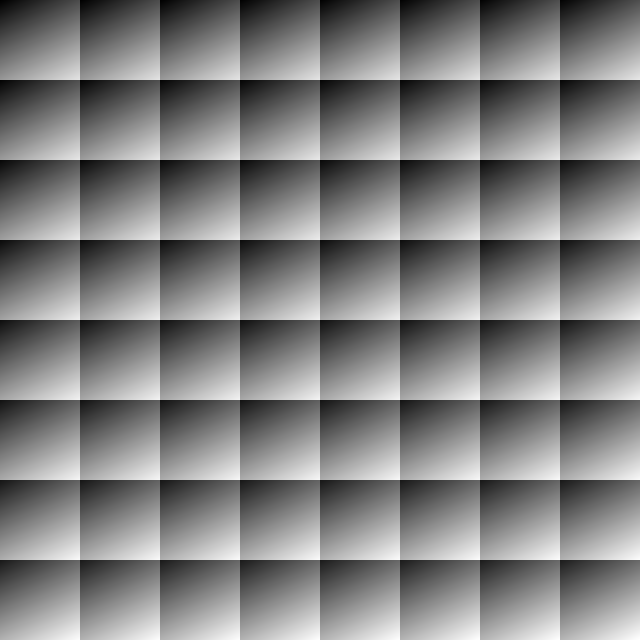
This pattern is drawn by a three.js fragment shader. Its source:

```glsl
// An 8 by 8 grid of square tiles, each a grey ramp from dark upper left to light lower right.
// Three linear ramps are summed: across the tile, down the tile, and a slow
// drift in tile order (left to right, then downward). Seams are supersampled.

varying vec2 vUv;

const float TILES = 8.0;            // repeats across and down
const float STEPS = 64.0;           // grey levels along each tile side
const float ACROSS_WEIGHT = 0.299;  // brightening from left to right in a tile
const float DOWN_WEIGHT = 0.587;    // brightening from top to bottom in a tile
const float DRIFT_WEIGHT = 0.114;   // brightening from first tile to last
const int SAMPLES = 4;              // samples per axis for smooth seams

float tileGrey(vec2 fromTopLeft) {
  vec2 grid = fromTopLeft * TILES;
  vec2 tile = clamp(floor(grid), 0.0, TILES - 1.0);

  // Level centres run exactly from 0 to 1 over the tile.
  vec2 ramp = ((grid - tile) * STEPS - 0.5) / (STEPS - 1.0);
  float drift = (tile.y * TILES + tile.x) / (TILES * TILES - 1.0);

  return dot(vec3(ramp, drift), vec3(ACROSS_WEIGHT, DOWN_WEIGHT, DRIFT_WEIGHT));
}

void main() {
  vec2 position = vec2(vUv.x, 1.0 - vUv.y);
  vec2 footprint = fwidth(vUv);

  // Average evenly spaced samples over the pixel footprint.
  float grey = 0.0;
  for (int j = 0; j < SAMPLES; j++) {
    for (int i = 0; i < SAMPLES; i++) {
      vec2 offset = (vec2(float(i), float(j)) + 0.5) / float(SAMPLES) - 0.5;
      grey += tileGrey(position + offset * footprint);
    }
  }
  grey /= float(SAMPLES * SAMPLES);

  gl_FragColor = vec4(vec3(clamp(grey, 0.0, 1.0)), 1.0);
}
```
